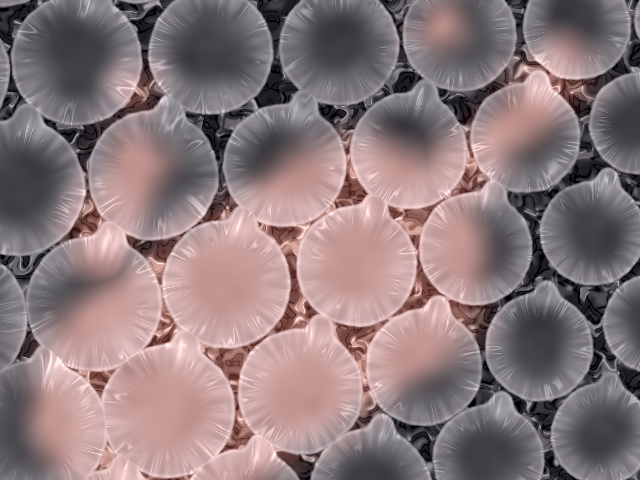
This texture is drawn by a WebGL 1 fragment shader. Its source:

```glsl
precision highp float;
uniform vec2 u_resolution;
// Sheet of bubble wrap over a blurred pink and charcoal backdrop.
// Round cushions with small nubs sit on a skewed, receding staggered lattice;
// gradient noise makes the radial creases and the crumpled film in the gaps.

vec2 hashGradient(vec2 p) {
  vec2 h = vec2(dot(p, vec2(127.1, 311.7)), dot(p, vec2(269.5, 183.3)));
  return 2.0 * fract(sin(h) * 43758.55) - 1.0;
}

float noise(vec2 p) {
  vec2 i = floor(p), f = fract(p);
  vec2 w = f * f * f * (f * (f * 6.0 - 15.0) + 10.0);
  vec2 e = vec2(1.0, 0.0);
  float low = mix(dot(hashGradient(i), f), dot(hashGradient(i + e.xy), f - e.xy), w.x);
  float high = mix(dot(hashGradient(i + e.yx), f - e.yx), dot(hashGradient(i + 1.0), f - 1.0), w.x);
  return mix(low, high, w.y);
}

float ridge(float n, float width) {
  return exp(-n * n / (width * width));
}

float segment(vec2 p, vec2 a, vec2 b) {
  vec2 ab = b - a;
  return length(p - a - ab * clamp(dot(p - a, ab) / dot(ab, ab), 0.0, 1.0));
}

// Share of pink in the backdrop: a broad diagonal mass and a few patches
float pinkAmount(vec2 p) {
  p += 0.16 * vec2(noise(p * 1.3), noise(p * 1.3 + 17.0));
  float d = segment(p, vec2(1.9, 4.8), vec2(4.3, 3.2)) - 1.55;
  d = min(d, segment(p, vec2(1.25, 2.9), vec2(1.6, 1.9)) - 0.42);
  d = min(d, segment(p, vec2(5.3, 2.3), vec2(6.7, 0.9)) - 0.36);
  d = min(d, length(p - vec2(5.3, 0.3)) - 0.28);
  d = min(d, length(p - vec2(1.65, 1.1)) - 0.24);
  return smoothstep(0.34, -0.34, d);
}

// Lattice: columns narrow and rows close up toward the right
float columnOf(vec2 id) {
  return id.x + 0.5 * mod(id.y, 2.0) + 0.06 * id.y;
}

vec2 bubbleCentre(vec2 id) {
  float u = columnOf(id);
  vec2 c = vec2(0.95 + u * (1.63 - 0.034 * u), 0.75 - 0.11 * u + id.y * (1.45 - 0.05 * u));
  return c + 0.03 * hashGradient(id);
}

float bubbleRadius(vec2 id) {
  float u = columnOf(id);
  return 0.79 - 0.034 * u + (0.018 - 0.006 * u) * id.y;
}

// Wobbly disc joined with the nub at its upper right
float bubbleDistance(vec2 d, float r, vec2 id) {
  vec2 dir = d / max(length(d), 0.001);
  float disc = length(d) - r * (1.0 + 0.035 * noise(dir * 2.0 + id * 7.3) + 0.02 * noise(dir * 7.0 + id * 3.1));
  vec2 nubOffset = d - r * vec2(0.24 + 0.1 * hashGradient(id + 5.0).x, -0.96);
  float nub = length(nubOffset * vec2(1.0, 0.8)) - 0.22 * r;
  float h = clamp(0.5 + 0.5 * (nub - disc) / 0.1, 0.0, 1.0);
  return mix(nub, disc, h) - 0.1 * h * (1.0 - h);
}

// Crumpled film between the cushions
vec3 gapColour(vec2 p, float pink) {
  vec2 q = p * 4.2 + 1.1 * vec2(noise(p * 5.0), noise(p * 5.0 + 31.0));
  float fold = noise(q);
  float fine = noise(q * 2.1 + 9.0);
  vec3 shade = mix(vec3(0.11, 0.11, 0.13), vec3(0.46, 0.28, 0.26), pink);
  vec3 lit = mix(vec3(0.42, 0.40, 0.43), vec3(0.86, 0.66, 0.62), pink);
  vec3 col = mix(shade, lit, smoothstep(-0.2, 0.4, fold + 0.5 * fine));
  col += 0.32 * ridge(fold - 0.12, 0.05) * smoothstep(-0.2, 0.3, fine);
  return col - 0.16 * ridge(fine + 0.1, 0.06);
}

// Milky, creased cushion with the blurred backdrop showing in its middle
vec3 bubbleColour(vec2 p, vec2 d, float dist, float r, vec2 id) {
  vec2 dir = d / max(length(d), 0.001);
  float rim = 1.0 + dist / r;
  float pink = pinkAmount(p + 0.12 * d);
  float cloud = noise(p * 1.7 + id * 2.0);
  float depth = smoothstep(0.98, 0.28, rim + 0.22 * cloud + 0.1 * d.y / r);
  vec3 film = mix(vec3(0.55, 0.53, 0.56), vec3(0.82, 0.69, 0.69), pink);
  vec3 behind = mix(vec3(0.23, 0.23, 0.25), vec3(0.76, 0.58, 0.56), pink);
  vec3 col = mix(film, behind, 0.1 + 0.86 * depth);
  col += 0.07 * cloud + 0.03 * noise(p * 4.0);

  // Radial pleats, stronger toward the rim and broken into patches
  float pleat = noise(dir * 6.0 + d * 2.0 + id * 5.3);
  float patches = smoothstep(-0.1, 0.35, noise(d * 4.5 + id * 9.1));
  float band = smoothstep(0.45, 0.85, rim);
  col += band * (0.14 * pleat + 0.2 * patches * ridge(pleat, 0.05));
  col -= 0.08 * band * patches * ridge(pleat - 0.14, 0.06);

  // Glossy nub and thin pale outline
  vec2 nub = (d - r * vec2(0.24, -0.9)) / r;
  col += 0.1 * exp(-dot(nub, nub) * 18.0);
  col += 0.13 * ridge(nub.x + 0.25 * nub.y + 0.06, 0.035) * exp(-nub.y * nub.y * 30.0);
  return col + 0.1 * ridge(dist + 0.025, 0.022) - 0.06 * ridge(dist, 0.014);
}

void main() {
  // Canvas height is 5.76 units, y runs downward
  vec2 p = vec2(gl_FragCoord.x, u_resolution.y - gl_FragCoord.y) * 5.76 / u_resolution.y;
  float t = (p.x - 0.95) / 1.63;
  float u = t + 0.024 * t * t;
  float row = floor((p.y - 0.75 + 0.11 * u) / (1.45 - 0.05 * u) + 0.5);

  // Nearest cushion among the neighbouring cells
  float nearest = 9.0;
  vec2 nearestId = vec2(0.0);
  for (int j = -1; j <= 1; j++) {
    for (int i = -1; i <= 1; i++) {
      vec2 id = vec2(0.0, row + float(j));
      id.x = floor(u - columnOf(id) + 0.5) + float(i);
      float dist = bubbleDistance(p - bubbleCentre(id), bubbleRadius(id), id);
      if (dist < nearest) { nearest = dist; nearestId = id; }
    }
  }
  vec2 d = p - bubbleCentre(nearestId);
  vec3 bubble = bubbleColour(p, d, nearest, bubbleRadius(nearestId), nearestId);
  vec3 col = mix(gapColour(p, pinkAmount(p)), bubble, smoothstep(0.014, -0.014, nearest));
  gl_FragColor = vec4(clamp(col, 0.0, 1.0), 1.0);
}
```
